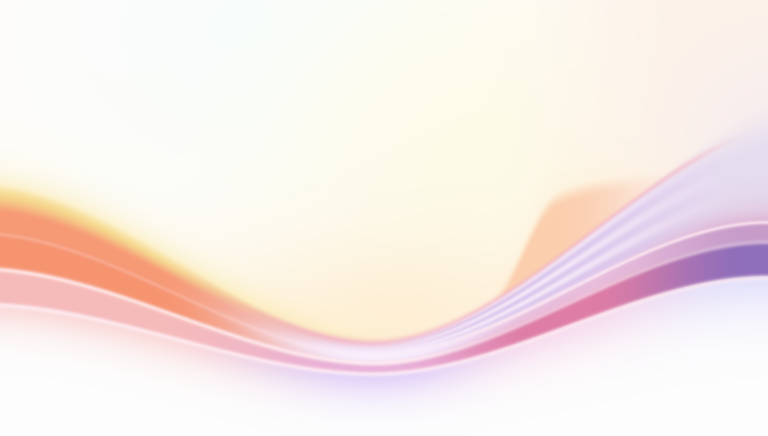
Reproduce this background procedurally as a Shadertoy shader.

```glsl
// Draws a glowing silk ribbon sweeping through a valley over a pale pastel sky.

// Height of a strand: falls from the left to a valley, then climbs to the right.
float strand(float x, float left, float valley, float right, float climbEnd) {
    return valley + (left - valley) * (1.0 - smoothstep(-0.03, 0.49, x))
                  + (right - valley) * smoothstep(0.485, climbEnd, x);
}

// Colour that passes through four stops along the ribbon.
vec3 alongRibbon(float x, vec3 left, vec3 valley, vec3 rise, vec3 right) {
    vec3 c = mix(left, valley, smoothstep(0.2, 0.48, x));
    c = mix(c, rise, smoothstep(0.51, 0.7, x));
    return mix(c, right, smoothstep(0.76, 0.98, x));
}

float blob(vec2 p, vec2 center, vec2 size) {
    vec2 d = (p - center) / size;
    return exp(-dot(d, d));
}

float line(float d, float width) {
    return exp(-d * d / (width * width));
}

vec3 sky(vec2 p) {
    vec3 c = vec3(0.993, 0.99, 0.98);
    c = mix(c, vec3(0.965, 0.99, 0.995), 0.8 * blob(p, vec2(0.34, 0.92), vec2(0.22, 0.3)));
    c = mix(c, vec3(0.993, 0.98, 0.89), 0.8 * blob(p, vec2(0.64, 0.65), vec2(0.28, 0.38)));
    c = mix(c, vec3(0.995, 0.93, 0.82), 0.85 * blob(p, vec2(0.52, 0.27), vec2(0.24, 0.2)));
    c = mix(c, vec3(0.99, 0.945, 0.91), 0.9 * smoothstep(0.62, 0.9, p.x));
    return mix(c, vec3(0.95, 0.91, 0.945), 0.8 * blob(p, vec2(1.04, 0.65), vec2(0.13, 0.2)));
}

void mainImage(out vec4 fragColor, in vec2 fragCoord) {
    vec2 p = fragCoord / iResolution.xy;
    float x = p.x, y = p.y;
    float soft = 0.003 + 0.7 / iResolution.y;

    // Strands that bound the three bands
    float low = strand(x, 0.302, 0.142, 0.364, 1.0);
    float mid = strand(x, 0.383, 0.167, 0.445, 1.0);
    float high = strand(x, 0.465, 0.185, 0.49, 1.0);
    float top = strand(x, 0.567, 0.215, 0.725, 1.06);
    float leftSide = 1.0 - smoothstep(0.2, 0.45, x);
    float rightSide = smoothstep(0.5, 0.68, x);

    // Sky and the warm halo resting on the ribbon
    vec3 col = sky(p);
    float above = max(y - top, 0.0);
    col = mix(col, vec3(0.98, 0.9, 0.62), 0.7 * (1.0 - smoothstep(0.3, 0.6, x)) * exp(-above / 0.035));

    // Peach fold behind the rising side
    float fold = top + 0.15 * smoothstep(0.635, 0.725, x) * (1.0 - smoothstep(0.7, 0.91, x));
    float foldFade = smoothstep(0.56, 0.68, x) * (1.0 - smoothstep(0.76, 0.92, x));
    col = mix(col, vec3(0.995, 0.94, 0.85), 0.7 * foldFade * exp(-max(y - fold, 0.0) / 0.05));
    vec3 peach = mix(vec3(0.985, 0.81, 0.68), vec3(0.98, 0.86, 0.81), smoothstep(0.72, 0.87, x));
    col = mix(col, peach, foldFade * (1.0 - smoothstep(-0.03, 0.014, y - fold)));

    // White floor with a coloured glow under the ribbon
    float below = max(low - y, 0.0);
    vec3 glow = alongRibbon(x, vec3(0.98, 0.82, 0.82), vec3(0.86, 0.78, 0.97),
                            vec3(0.96, 0.84, 0.92), vec3(0.87, 0.86, 0.98));
    float reach = mix(0.055, 0.085, smoothstep(0.5, 1.0, x));
    vec3 ground = mix(vec3(0.992), glow, 0.85 * exp(-pow(below / reach, 1.4)));

    // Bands, from the lowest upward
    vec3 lowBand = alongRibbon(x, vec3(0.96, 0.73, 0.73), vec3(0.91, 0.69, 0.85),
                               vec3(0.87, 0.49, 0.65), vec3(0.56, 0.43, 0.73));
    vec3 midBand = alongRibbon(x, vec3(0.965, 0.58, 0.44), vec3(0.94, 0.89, 0.98),
                               vec3(0.91, 0.74, 0.86), vec3(0.78, 0.61, 0.79));
    vec3 topBand = alongRibbon(x, vec3(0.965, 0.6, 0.46), vec3(0.94, 0.86, 0.95),
                               vec3(0.9, 0.83, 0.94), vec3(0.9, 0.87, 0.94));
    float t = clamp((y - high) / (top - high), 0.0, 1.0);
    topBand = mix(topBand, vec3(0.96, 0.84, 0.55), leftSide * smoothstep(0.45, 0.92, t));
    topBand = mix(topBand, vec3(0.95, 0.68, 0.7), 0.6 * line(x - 0.4, 0.12) * smoothstep(0.3, 1.0, t));
    topBand = mix(topBand, vec3(0.86, 0.66, 0.8), 0.8 * smoothstep(0.7, 0.95, x) * exp(-t * 6.0));
    vec3 silk = mix(lowBand, midBand, smoothstep(-0.012, 0.012, y - mid));
    silk = mix(silk, topBand, smoothstep(-0.012, 0.012, y - high));

    // Fine violet and white streaks fanning out on the rise
    for (int i = 1; i <= 6; i++) {
        float k = float(i) / 6.5;
        float d = y - mix(high, top, k);
        vec3 tint = i % 2 == 0 ? vec3(0.99, 0.96, 0.99) : vec3(0.83, 0.74, 0.92);
        float fade = rightSide * (1.0 - smoothstep(0.72, 0.97, x));
        silk = mix(silk, tint, 0.65 * fade * line(d, 0.004 + 0.014 * smoothstep(0.55, 1.0, x)));
    }

    // Lay the ribbon between sky and floor; its upper edge melts at the far right
    float edge = soft + 0.012 * leftSide + 0.05 * smoothstep(0.82, 1.0, x);
    float cover = 1.0 - smoothstep(-edge, edge, y - top);
    col = mix(col, silk, cover);
    col = mix(col, vec3(0.95, 0.71, 0.77), 0.55 * smoothstep(0.3, 0.45, x)
              * (1.0 - smoothstep(0.88, 0.98, x)) * line(y - top, 0.008));
    col = mix(ground, col, smoothstep(-soft, soft, y - low));

    // Bright threads along the strands
    float valleyLight = line(x - 0.49, 0.13);
    col = mix(col, vec3(0.98, 0.95, 1.0), 0.8 * valleyLight * line(y - high, 0.014));
    col = mix(col, vec3(1.0, 0.94, 0.96), 0.75 * line(y - low, 0.006));
    col = mix(col, vec3(1.0, 0.93, 0.94), 0.8 * (1.0 - 0.5 * rightSide) * line(y - mid, 0.006));
    col = mix(col, vec3(1.0, 0.92, 0.95), (0.2 + 0.55 * rightSide) * line(y - high, 0.005));
    fragColor = vec4(clamp(col, 0.0, 1.0), 1.0);
}
```
